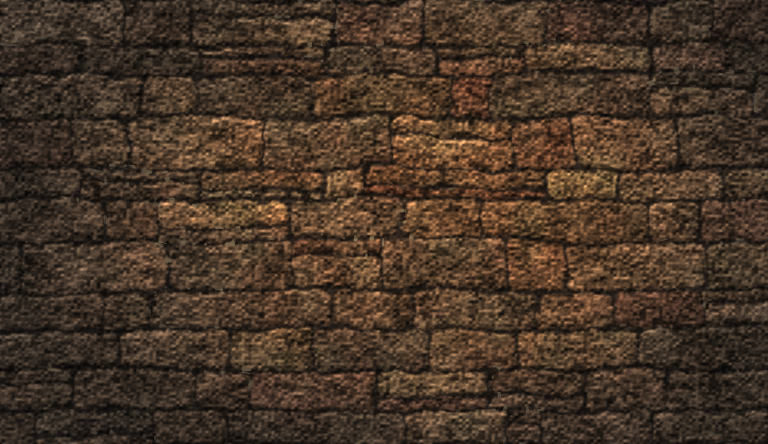
Write a Shadertoy shader that draws this texture.

```glsl
// Old rubble wall of rough brown stones in uneven courses, lit warmly at the centre.
// Jittered spans give courses, stones and split stones; rounded boxes give the joints,
// and layered noise gives chipped edges, gritty faces and relief lit from above.
#define COURSES 11.0      // courses over the canvas height
#define STONES 4.2        // stones per canvas height of length
#define SPLIT_CHANCE 0.20 // share of stones cut into two thin ones
#define JOINT 0.0030      // half width of a joint
#define CHIPPING 0.021    // roughness of the stone outlines
#define GRIT 0.95         // contrast of the stone faces
#define RELIEF 1.15       // strength of the light from above
#define LIGHT_CENTRE vec2(0.56, 0.54)

const vec3 MORTAR = vec3(0.135, 0.105, 0.083);
const vec3 FLECK = vec3(0.56, 0.48, 0.34);
const vec3 BROWN = vec3(0.365, 0.255, 0.165);
const vec3 RUST = vec3(0.355, 0.222, 0.15);
const vec3 OCHRE = vec3(0.41, 0.295, 0.18);
const vec3 UMBER = vec3(0.315, 0.235, 0.165);

float hash(vec2 p) {
    vec3 q = fract(vec3(p.xyx) * 0.1031);
    q += dot(q, q.yzx + 33.33);
    return fract((q.x + q.y) * q.z);
}

float noise(vec2 p) {
    vec2 i = floor(p), f = fract(p);
    f = f * f * (3.0 - 2.0 * f);
    return mix(mix(hash(i), hash(i + vec2(1, 0)), f.x),
               mix(hash(i + vec2(0, 1)), hash(i + vec2(1, 1)), f.x), f.y);
}

float fbm(vec2 p) {
    float sum = 0.0, amp = 0.5;
    for (int i = 0; i < 4; i++) {
        sum += amp * noise(p);
        p = mat2(1.6, 1.2, -1.2, 1.6) * p + 19.7;
        amp *= 0.6;
    }
    return sum / 1.088;
}

float spanEdge(float i, float seed, float jitter) {
    return i + jitter * (hash(vec2(i + 50.0, seed)) - 0.5);
}

// Index, start and end of the uneven span that holds t
vec3 findSpan(float t, float seed, float jitter) {
    float i = floor(t);
    if (t < spanEdge(i, seed, jitter)) i -= 1.0;
    else if (t >= spanEdge(i + 1.0, seed, jitter)) i += 1.0;
    return vec3(i, spanEdge(i, seed, jitter), spanEdge(i + 1.0, seed, jitter));
}

// Signed distance to the nearest stone (x) and its identity (yz)
vec3 stoneAt(vec2 p) {
    vec2 sway = vec2(noise(p * 8.0), noise(p * 7.0 + 40.0)) - 0.5;
    vec2 chip = vec2(fbm(p * 27.0), fbm(p * 27.0 + 70.0)) - 0.5;
    vec2 q = p + 0.020 * sway + CHIPPING * chip;

    vec3 row = findSpan(q.y * COURSES, 7.0, 0.42);
    float along = q.x * STONES + 17.0 * hash(vec2(row.x, 3.0));
    vec3 col = findSpan(along, row.x + 31.0, 0.75);
    vec2 id = vec2(col.x, row.x) + 60.0;

    float pick = hash(id);
    if (pick < SPLIT_CHANCE) {
        float cut = mix(row.y, row.z, pick < 0.5 * SPLIT_CHANCE ? 0.36 : 0.64);
        if (q.y * COURSES < cut) row.z = cut;
        else { row.y = cut; id += 0.5; }
    }

    vec2 scale = vec2(STONES, COURSES);
    vec2 lo = vec2(col.y, row.y), hi = vec2(col.z, row.z);
    vec2 local = (vec2(along, q.y * COURSES) - 0.5 * (lo + hi)) / scale;
    vec2 extent = 0.5 * (hi - lo) / scale - JOINT;
    float radius = min(0.016, 0.7 * min(extent.x, extent.y));
    vec2 d = abs(local) - extent + radius;
    float box = length(max(d, 0.0)) + min(max(d.x, d.y), 0.0) - radius;
    return vec3(box + 0.006 * (noise(p * 19.0 + 5.0) - 0.5), id);
}

float grainAt(vec2 p) {
    return 0.55 * fbm(p * vec2(46.0, 62.0)) + 0.45 * noise(p * vec2(135.0, 150.0));
}

float heightAt(vec2 p) {
    return 0.42 * smoothstep(0.004, -0.012, stoneAt(p).x) + 0.75 * grainAt(p);
}

vec3 stoneColor(vec2 id) {
    vec3 base = mix(BROWN, RUST, smoothstep(0.45, 0.85, hash(id + 11.3)));
    base = mix(base, OCHRE, smoothstep(0.6, 0.95, hash(id + 23.7)));
    base = mix(base, UMBER, smoothstep(0.6, 0.95, hash(id + 37.1)));
    return base * mix(0.88, 1.10, hash(id + 5.9));
}

void mainImage(out vec4 fragColor, in vec2 fragCoord) {
    vec2 uv = fragCoord / iResolution.xy;
    vec2 p = fragCoord / iResolution.y;
    float pixel = 1.0 / iResolution.y;
    vec3 stone = stoneAt(p);
    float face = smoothstep(0.003 + pixel, -0.004 - pixel, stone.x);

    // Stained, gritty stone over dark joints
    float grain = grainAt(p) - 0.5;
    float stain = fbm(p * 13.0 + stone.yz) - 0.5;
    vec3 body = stoneColor(stone.yz) * (1.0 + 2.0 * GRIT * grain + 0.8 * stain);
    body *= mix(vec3(1.06, 0.96, 0.92), vec3(0.97, 1.03, 1.0), noise(p * 16.0 + 3.0));
    vec3 color = mix(MORTAR * (1.0 + 1.6 * grain), body, face);

    // Relief, then crumbs of pale lime along the joints
    float slope = heightAt(p) - heightAt(p + vec2(-0.002, 0.005));
    color *= clamp(1.0 + RELIEF * slope, 0.4, 1.7);
    float crumbs = smoothstep(0.72, 0.88, noise(p * 80.0)) * smoothstep(0.5, 0.7, noise(p * 6.0 + 9.0));
    color = mix(color, FLECK, 0.7 * crumbs * smoothstep(0.008, 0.0, abs(stone.x)));

    // Warm pool of light fading to dull grey at the borders
    float fade = smoothstep(0.12, 0.68, length((uv - LIGHT_CENTRE) * vec2(1.1, 0.95)));
    float grey = dot(color, vec3(0.35, 0.45, 0.20));
    color = mix(color, grey * vec3(1.10, 0.99, 0.90), 0.04 + 0.66 * fade);
    fragColor = vec4(max(color * mix(1.14, 0.64, fade), 0.0), 1.0);
}
```
